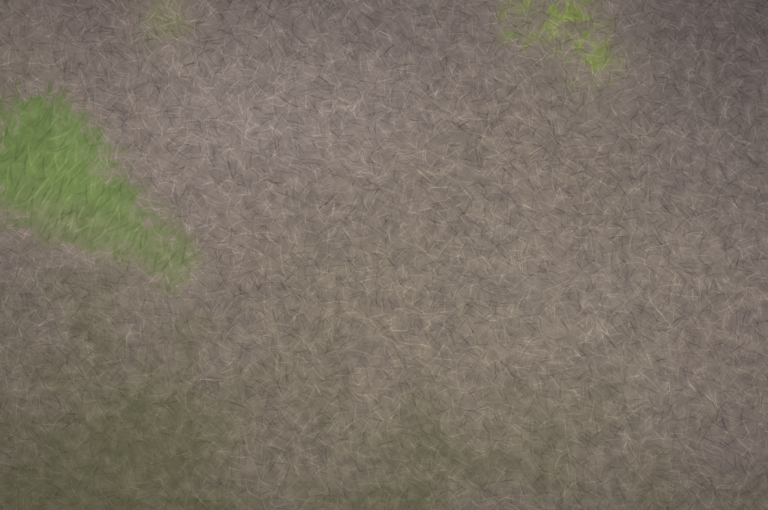
This texture is drawn by a WebGL 1 fragment shader. Its source:

```glsl
precision highp float;
// Dry matted grass seen from above, with a few fresh green tufts and mossy olive ground.
uniform vec2 u_resolution;

// Palette
const vec3 STRAW = vec3(0.485, 0.437, 0.417);
const vec3 PALE = vec3(0.555, 0.505, 0.485);
const vec3 TAN = vec3(0.505, 0.465, 0.400);
const vec3 SHADE = vec3(0.400, 0.367, 0.362);
const vec3 OLIVE = vec3(0.400, 0.388, 0.300);
const vec3 GREEN = vec3(0.440, 0.530, 0.300);
const vec3 LIME = vec3(0.510, 0.560, 0.320);

// Strands: sizes are fractions of the canvas height
const float STRAND_CELLS = 36.0;
const float STRAND_WIDTH = 0.0013;
const float STRAND_LEAN = -0.55;
const float STRAND_SPREAD = 2.2;
const float STRAND_CONTRAST = 0.105;
const float BLADE_CELLS = 26.0;
const float BLADE_WIDTH = 0.0020;
const float BLADE_LEAN = 1.05;
const float BLADE_SPREAD = 0.9;
const float BLADE_CONTRAST = 0.12;
const float GAP_CELLS = 62.0;
const float GAP_CONTRAST = 0.24;
const float VIGNETTE = 0.14;

float hash(vec2 p) {
  vec3 q = fract(vec3(p.xyx) * 0.1031);
  q += dot(q, q.yzx + 33.33);
  return fract((q.x + q.y) * q.z);
}

float noise(vec2 p) {
  vec2 i = floor(p), f = fract(p);
  f = f * f * (3.0 - 2.0 * f);
  return mix(mix(hash(i), hash(i + vec2(1.0, 0.0)), f.x),
             mix(hash(i + vec2(0.0, 1.0)), hash(i + vec2(1.0, 1.0)), f.x), f.y);
}

float fbm(vec2 p) {
  float sum = 0.0, amp = 0.533;
  for (int i = 0; i < 4; i++) {
    sum += amp * noise(p);
    p = mat2(1.6, 1.2, -1.2, 1.6) * p + 7.3;
    amp *= 0.5;
  }
  return sum;
}

// Signed tone of one layer of slightly bent strands, one per grid cell
float strandLayer(vec2 p, float cells, float width, float lean, float spread, float seed) {
  float soft = 0.65 / u_resolution.y;
  vec2 g = p * cells + seed * 3.7;
  vec2 home = floor(g);
  float tone = 0.0;
  for (int y = -1; y <= 1; y++) {
    for (int x = -1; x <= 1; x++) {
      vec2 id = home + vec2(float(x), float(y));
      vec2 key = id + seed * 17.0 + 50.0;
      float a = hash(key), b = hash(key + 31.7), c = hash(key + 67.1);
      float angle = lean + (a + b - 1.0) * spread;
      vec2 dir = vec2(cos(angle), sin(angle));
      vec2 d = g - id - vec2(c, hash(key + 93.4));
      float along = dot(d, dir);
      float across = dot(d, vec2(-dir.y, dir.x)) + (b - 0.5) * 0.4 * along * along;
      float halfLength = mix(0.6, 1.0, c);
      float body = 1.0 - smoothstep(max(width - soft, 0.0), width + soft, abs(across) / cells);
      float taper = 1.0 - smoothstep(0.5 * halfLength, halfLength, abs(along));
      tone += body * taper * (fract(a * 7.0 + c * 5.0) * 2.0 - 0.95);
    }
  }
  return tone;
}

// Distance to a tapering tuft: negative inside
float tuft(vec2 p, vec2 a, vec2 b, float ra, float rb) {
  float t = clamp(dot(p - a, b - a) / dot(b - a, b - a), 0.0, 1.0);
  return length(p - mix(a, b, t)) - mix(ra, rb, t);
}

float blob(vec2 p, vec2 center, vec2 radius) {
  vec2 d = (p - center) / radius;
  return exp(-dot(d, d));
}

void main() {
  vec2 p = gl_FragCoord.xy / u_resolution.y;
  float broad = fbm(p * 3.5 + 4.0) - 0.5;
  float patchy = fbm(p * 11.0 + 20.0) - 0.5;
  float gaps = fbm(p * GAP_CELLS) - 0.5;

  // Tangled straw, and leaning blades for the lush tuft
  float straw = 0.0, blades = 0.0;
  for (int i = 0; i < 7; i++) {
    float layer = float(i);
    straw += strandLayer(p, STRAND_CELLS + 3.0 * layer, STRAND_WIDTH, STRAND_LEAN, STRAND_SPREAD, layer + 1.0);
  }
  for (int i = 0; i < 4; i++) {
    float layer = float(i);
    blades += strandLayer(p, BLADE_CELLS + 4.0 * layer, BLADE_WIDTH, BLADE_LEAN, BLADE_SPREAD, layer + 9.0);
  }

  // Ground: straw with pale, tan, shaded and mossy regions
  float tan_ = 0.95 * blob(p, vec2(0.9, 0.38), vec2(0.55, 0.42)) + patchy * 0.7 + gaps * 0.6;
  vec3 color = mix(STRAW, TAN, clamp(tan_, 0.0, 1.0));
  float pale = blob(p, vec2(0.58, 0.76), vec2(0.28, 0.2)) + 0.4 * blob(p, vec2(0.95, 0.4), vec2(0.5, 0.3));
  color = mix(color, PALE, clamp(0.75 * pale + broad * 0.6 + patchy * 0.4, 0.0, 1.0));
  float shade = blob(p, vec2(1.5, 1.0), vec2(0.32, 0.4)) + 0.5 * blob(p, vec2(0.8, 0.98), vec2(0.4, 0.14));
  color = mix(color, SHADE, clamp(0.65 * shade + patchy * 0.3, 0.0, 1.0));
  float moss = smoothstep(0.05, 0.9, 0.80 - p.y * 1.05 - p.x * 0.36 + broad * 0.5 + patchy * 0.5);
  color = mix(color, OLIVE, clamp(moss * (1.0 - gaps * 0.6), 0.0, 0.95));

  // Tufts: masks frayed by strands, with a pale straw fringe
  float ragged = patchy * 0.10 + gaps * 0.09 + straw * 0.007;
  float leftTuft = tuft(p, vec2(0.07, 0.69), vec2(0.32, 0.49), 0.130, 0.050) + ragged + blades * 0.012;
  float topTuft = tuft(p, vec2(1.06, 1.02), vec2(1.17, 0.88), 0.090, 0.065) + ragged;
  float smallTuft = tuft(p, vec2(0.31, 0.97), vec2(0.33, 0.94), 0.04, 0.03) + ragged;
  float dryTuft = tuft(p, vec2(0.02, 0.87), vec2(0.09, 0.83), 0.07, 0.05) + ragged;
  float fringe = 1.0 - smoothstep(-0.04, 0.09, min(min(leftTuft, topTuft), min(smallTuft, dryTuft)));
  color = mix(color, mix(TAN, PALE, 0.5), 0.6 * fringe);
  float lush = 1.0 - smoothstep(-0.06, 0.035, leftTuft);
  float leafy = smoothstep(-0.15, 0.15, noise(p * 60.0) - 0.5);
  float sparse = (1.0 - smoothstep(-0.07, 0.03, topTuft)) * mix(0.2, 0.9, leafy);
  sparse = max(sparse, 0.3 * (1.0 - smoothstep(-0.04, 0.03, smallTuft)));
  float drying = smoothstep(0.66, 0.48, p.y + patchy * 0.2);
  color = mix(color, mix(GREEN, TAN, 0.45 * drying), 0.9 * lush);
  color = mix(color, LIME, sparse);

  // Relief of strands over dark gaps
  float calm = 1.0 - 0.3 * moss;
  float relief = mix(straw * STRAND_CONTRAST * calm, blades * BLADE_CONTRAST, 0.8 * lush);
  color *= 0.985 + clamp(relief + gaps * GAP_CONTRAST * calm, -0.30, 0.32);

  // Gentle falloff toward the edges
  vec2 rim = gl_FragCoord.xy / u_resolution - 0.5;
  color *= 1.02 - VIGNETTE * smoothstep(0.12, 0.5, dot(rim, rim));
  gl_FragColor = vec4(clamp(color, 0.0, 1.0), 1.0);
}
```
